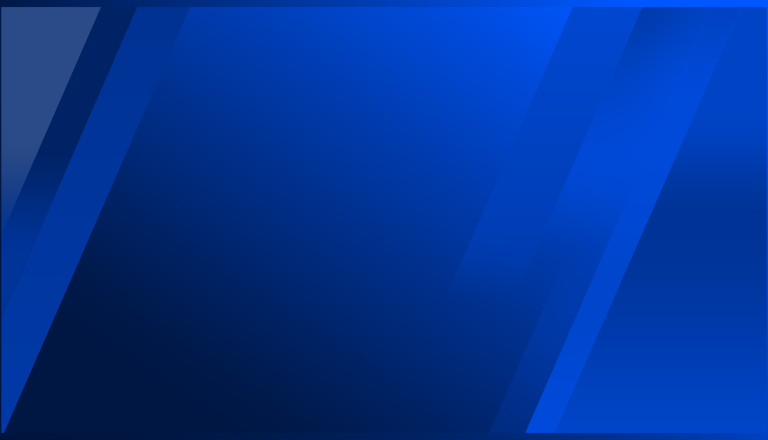
This background is drawn by a WebGL 1 fragment shader. Its source:

```glsl
precision mediump float;
uniform vec2 u_resolution;

#define ASPECT 1.7415
#define SLANT 0.436
#define BORDER 0.016
#define SIDE_BORDER 0.003
#define DARKEST 0.26
#define BLUE_TINT vec3(0.0, 0.34, 1.0)
#define GLASS_TINT vec3(0.75, 0.86, 1.0)
#define GLASS_ALPHA 0.22

float edgeWidth;

// Antialiased step, and a strip between two edges
float edge(float at, float v) {
    return smoothstep(at - edgeWidth, at + edgeWidth, v);
}

float strip(float from, float to, float v) {
    return edge(from, v) * (1.0 - edge(to, v));
}

// Diagonal backdrop, dark at the lower left
float backdrop(vec2 p) {
    float level = 0.58 + 0.34 * (p.x - 0.873) + 0.50 * (p.y - 0.5);
    float k = 0.04;
    float above = level - DARKEST;
    return DARKEST + 0.5 * (above + sqrt(above * above + k * k));
}

// Slanted bands on the left side
float leftBands(float shade, float s, float y) {
    float stripe = mix(0.66, 0.575, y);
    float gap = mix(0.60, 0.40, smoothstep(0.40, 0.68, y));
    shade = mix(shade, stripe, strip(-0.118, 0.002, s));
    return mix(shade, gap, 1.0 - edge(-0.118, s));
}

// Slanted bands on the right side
float rightBands(float shade, float s, float y) {
    float veil = mix(0.62, 0.82, y);
    shade = mix(shade, veil, strip(0.870, 1.027, s) * smoothstep(0.30, 0.50, y));

    float bright = 0.86 - 0.06 * smoothstep(0.0, 0.30, y)
                 + 0.05 * smoothstep(0.35, 0.65, y)
                 - 0.09 * smoothstep(0.78, 1.0, y);
    float upper = bright - 0.08 * (1.0 - smoothstep(1.03, 1.20, s)) * smoothstep(0.6, 0.85, y);
    shade = mix(shade, upper, strip(1.027, 1.184, s) * smoothstep(0.40, 0.70, y));
    shade += 0.07 * strip(1.102, 1.184, s) * (1.0 - smoothstep(0.20, 0.45, y));
    shade = mix(shade, mix(bright, upper, smoothstep(0.55, 0.70, y)), strip(1.184, 1.252, s));

    float outer = mix(0.81, 0.59, smoothstep(-0.10, 0.50, y))
                + 0.18 * smoothstep(0.50, 0.75, y);
    return mix(shade, outer, edge(1.252, s));
}

// Thin surround, brightening toward the upper right
float surround(vec2 uv) {
    float low = mix(0.24, 0.75, uv.x * uv.x);
    float high = mix(0.28, 1.0, min(uv.x / 0.82, 1.0));
    return mix(low, high, uv.y);
}

void main() {
    vec2 uv = gl_FragCoord.xy / u_resolution;
    vec2 p = vec2(uv.x * ASPECT, uv.y);
    float s = p.x - SLANT * p.y;
    edgeWidth = 0.7 / u_resolution.y;

    float shade = backdrop(p);
    shade = leftBands(shade, s, p.y);
    shade = rightBands(shade, s, p.y);
    vec3 color = shade * BLUE_TINT;

    // Pale glass wedge in the upper left
    float wedge = (1.0 - edge(-0.200, s)) * smoothstep(0.42, 0.70, p.y);
    color = mix(color, GLASS_TINT, GLASS_ALPHA * wedge);

    float inside = strip(BORDER, 1.0 - BORDER, p.y)
                 * strip(SIDE_BORDER, ASPECT - SIDE_BORDER, p.x);
    color = mix(surround(uv) * BLUE_TINT, color, inside);
    gl_FragColor = vec4(color, 1.0);
}
```
